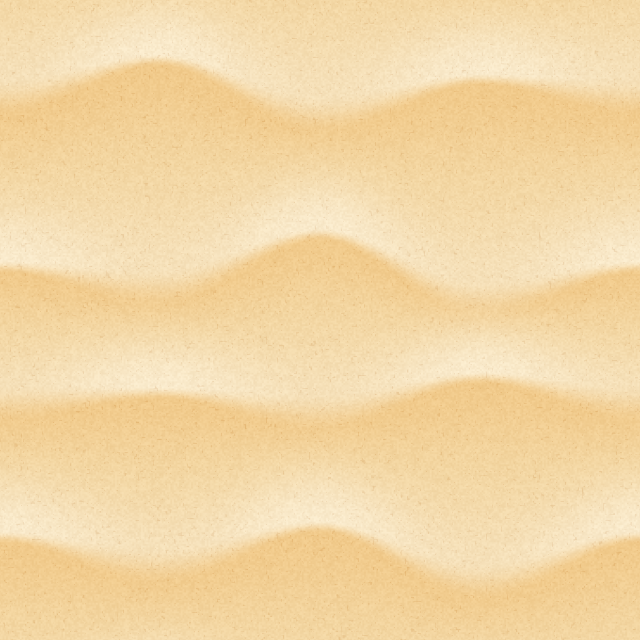
A WebGL 2 fragment shader for this texture:

```glsl
#version 300 es
precision highp float;
uniform vec2 u_resolution;
out vec4 fragColor;

float hash(vec2 p) {
  vec3 q = fract(p.xyx * vec3(0.1031, 0.1030, 0.0973));
  q += dot(q, q.yzx + 33.33);
  return fract((q.x + q.y) * q.z);
}

float valueNoise(vec2 p) {
  vec2 cell = floor(p), f = fract(p);
  f = f * f * (3.0 - 2.0 * f);
  return mix(mix(hash(cell), hash(cell + vec2(1, 0)), f.x),
             mix(hash(cell + vec2(0, 1)), hash(cell + vec2(1, 1)), f.x), f.y);
}

// Heights of each ridge at x = 0, 1/4, 1/2 and 3/4
const vec4 ridgeKnots[4] = vec4[4](
  vec4(0.847, 0.906, 0.820, 0.876),
  vec4(0.583, 0.550, 0.634, 0.532),
  vec4(0.369, 0.386, 0.355, 0.410),
  vec4(0.161, 0.115, 0.177, 0.090));

// Ridges wrap vertically, so the pattern tiles
float ridgeHeight(int i, float x) {
  vec4 knots = ridgeKnots[(i + 4) % 4];
  float s = fract(x) * 4.0;
  int k = int(s);
  float h = mix(knots[k], knots[(k + 1) % 4], smoothstep(0.0, 1.0, fract(s)));
  return h + (i < 0 ? 1.0 : i > 3 ? -1.0 : 0.0);
}

// 1 on a crest, 0 in a hollow; neighbouring ridges alternate
float crestAmount(int i, float x) {
  float side = (i + 4) % 2 == 0 ? -1.0 : 1.0;
  return 0.5 + 0.5 * side * cos(12.566371 * x);
}

// Sand fading from the shaded ridge above to the lit slope below
vec3 duneColor(int i, vec2 p) {
  float top = ridgeHeight(i, p.x), bottom = ridgeHeight(i + 1, p.x);
  float t = clamp((top - p.y) / (top - bottom), 0.0, 1.0);
  vec3 shade = vec3(0.945, 0.793, 0.545);
  vec3 sand = vec3(0.953, 0.842, 0.640);
  vec3 pale = vec3(0.960, 0.874, 0.715);
  vec3 cream = vec3(0.980, 0.922, 0.805);
  vec3 color = mix(shade, sand, smoothstep(0.0, 0.55, t));
  color = mix(color, pale, smoothstep(0.4, 0.95, t));
  float glow = exp(-pow(max(p.y - bottom, 0.0) / 0.075, 2.0));
  return mix(color, cream, glow * mix(0.15, 0.95, crestAmount(i + 1, p.x)));
}

void main() {
  vec2 p = gl_FragCoord.xy / u_resolution;

  // Dunes from top to bottom: crisp crests, blurred hollows
  vec3 color = duneColor(-1, p);
  for (int i = 0; i < 4; i++) {
    float blur = mix(0.032, 0.010, crestAmount(i, p.x));
    float cover = smoothstep(-blur, blur, ridgeHeight(i, p.x) - p.y);
    color = mix(color, duneColor(i, p), cover);
  }

  // Fine grain, soft mottling and sparse dark specks
  float grain = valueNoise(p * 370.0) - 0.5;
  float mottle = valueNoise(p * 130.0 + 57.0) - 0.5;
  color += (grain * 0.050 + mottle * 0.014) * vec3(0.6, 0.9, 1.2);
  float speck = smoothstep(0.80, 0.98, valueNoise(p * 300.0 + 411.0));
  color -= speck * vec3(0.035, 0.060, 0.075);

  fragColor = vec4(clamp(color, 0.0, 1.0), 1.0);
}
```
